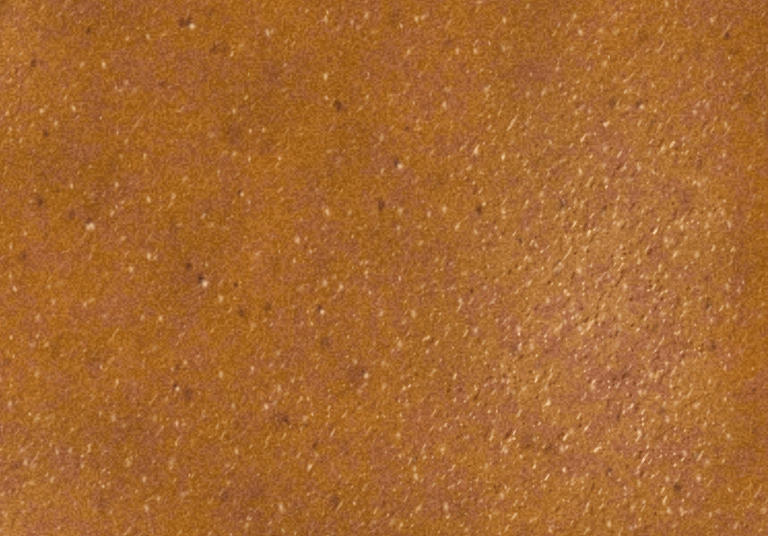
A WebGL 1 fragment shader for this texture:

```glsl
precision highp float;
// Moist orange-brown paste: rough glinting sheen, fine mottling, dark specks and small pits.
uniform vec2 u_resolution;

const vec3 AMBER = vec3(0.643, 0.388, 0.108);
const vec3 MAUVE = vec3(0.630, 0.372, 0.205);
const vec3 SHEEN = vec3(0.735, 0.500, 0.275);
const vec3 ROSE = vec3(0.685, 0.430, 0.290);
const vec3 GLINT = vec3(0.970, 0.820, 0.640);
const vec3 SHADE = vec3(0.460, 0.235, 0.090);
const vec3 SPECK = vec3(0.330, 0.160, 0.100);

float hash(vec2 p) {
  vec3 q = fract(vec3(p.xyx) * 0.1031);
  q += dot(q, q.yzx + 33.33);
  return fract((q.x + q.y) * q.z);
}

vec2 hash2(vec2 p) {
  return vec2(hash(p + 17.3), hash(p + 91.7));
}

float noise(vec2 p) {
  vec2 i = floor(p);
  vec2 f = fract(p);
  f = f * f * (3.0 - 2.0 * f);
  return mix(mix(hash(i), hash(i + vec2(1.0, 0.0)), f.x),
             mix(hash(i + vec2(0.0, 1.0)), hash(i + 1.0), f.x), f.y);
}

float fbm(vec2 p) {
  float sum = 0.0;
  float gain = 0.5;
  for (int i = 0; i < 4; i++) {
    sum += gain * noise(p);
    p = mat2(1.6, 1.2, -1.2, 1.6) * p + 7.1;
    gain *= 0.5;
  }
  return sum / 0.9375;
}

vec2 rotate(vec2 p, float angle) {
  float c = cos(angle);
  float s = sin(angle);
  return vec2(c * p.x + s * p.y, c * p.y - s * p.x);
}

// Soft elliptical pool of light.
float pool(vec2 p, vec2 center, vec2 radius) {
  vec2 d = (p - center) / radius;
  return exp(-dot(d, d));
}

// Height of the surface: short ridges on a steep diagonal, with finer crumbs.
float relief(vec2 p) {
  vec2 q = rotate(p, 1.0);
  return 0.50 * noise(q * vec2(58.0, 95.0)) + 0.50 * noise(q * vec2(125.0, 165.0) + 31.0);
}

// Scattered soft grains: x is the body, y a highlight at their lower right.
vec2 grains(vec2 p, float scale, float share, float size, float seed) {
  vec2 cell = floor(p * scale);
  vec2 result = vec2(0.0);
  for (int j = -1; j <= 1; j++) {
    for (int i = -1; i <= 1; i++) {
      vec2 id = cell + vec2(float(i), float(j));
      vec2 rnd = hash2(id + seed);
      vec2 offset = p - (id + rnd) / scale;
      vec2 d = rotate(offset, 0.3 + 1.6 * rnd.x);
      float radius = size * mix(0.5, 1.2, rnd.y);
      float present = step(hash(id + seed * 2.0), share);
      float body = exp(-dot(d, d * vec2(0.8, 2.0)) / (radius * radius));
      vec2 h = offset - vec2(0.8, -0.8) * radius;
      float light = exp(-dot(h, h) * 2.0 / (radius * radius));
      result = max(result, present * vec2(body * mix(0.4, 1.0, rnd.x), light));
    }
  }
  return result;
}

void main() {
  vec2 p = gl_FragCoord.xy / u_resolution.y;
  float width = u_resolution.x / u_resolution.y;

  // Where the light falls: a broad streaky patch at the right, faint ones in the corners.
  float rim = 1.0 - smoothstep(width - 0.12, width, p.x + 0.08 * fbm(p * 9.0) - 0.03);
  float streaks = 0.65 + 0.7 * fbm(rotate(p, 1.0) * vec2(9.0, 20.0) + 3.0);
  float sheen = pool(p, vec2(0.81 * width, 0.43), vec2(0.31, 0.45)) * rim * streaks;
  float corner = pool(p, vec2(0.0), vec2(0.20, 0.24)) + 0.7 * pool(p, vec2(0.0, 0.95), vec2(0.10, 0.22))
               + 0.6 * pool(p, vec2(width, 0.0), vec2(0.08, 0.10));
  float lower = 0.4 * pool(p, vec2(0.55 * width, 0.14), vec2(0.42, 0.40)) * streaks;
  float gloss = clamp(sheen + 0.6 * corner + lower, 0.0, 1.0);

  // Body colour with fine mottling.
  float mottle = 0.40 * fbm(p * 14.0) + 0.35 * noise(p * 50.0 + 5.0) + 0.25 * noise(p * 125.0 + 9.0);
  vec3 color = mix(AMBER, MAUVE, smoothstep(0.32, 0.78, mottle));
  color *= 0.90 + 0.18 * fbm(p * 6.0 + 40.0);
  vec3 lit = mix(SHEEN, ROSE, smoothstep(0.40, 0.70, mottle));
  color = mix(color, lit, clamp(0.80 * sheen + 0.50 * corner + 0.25 * lower, 0.0, 1.0));

  // Directional light on the relief, gathered in patches.
  float slope = relief(p) - relief(p + vec2(-0.0050, 0.0034));
  float strength = (0.28 + 0.72 * gloss) * (0.30 + 1.4 * fbm(p * 26.0 + 12.0));
  color = mix(color, GLINT, 0.72 * strength * smoothstep(0.12, 0.52, slope));
  color = mix(color, SHADE, 0.60 * strength * smoothstep(0.10, 0.50, -slope));

  // Bright flecks, dark specks, faint stains and open pits.
  vec2 fleck = grains(p, 36.0, 0.22 + 0.35 * gloss, 0.0054, 3.0);
  vec2 speck = grains(p, 11.0, 0.28, 0.0090, 29.0);
  vec2 stain = grains(p, 9.0, 0.42, 0.0200, 53.0);
  vec2 pit = grains(p, 8.0, 0.15, 0.0085, 71.0);
  color = mix(color, GLINT, 0.68 * fleck.x);
  color = mix(color, SPECK, 0.25 * stain.x + 0.60 * speck.x);
  color = mix(mix(color, SPECK, 0.80 * pit.x), GLINT, 0.80 * pit.y);

  // Fine grain.
  color += (noise(p * 260.0) - 0.5) * vec3(0.125, 0.115, 0.115);
  gl_FragColor = vec4(clamp(color, 0.0, 1.0), 1.0);
}
```
